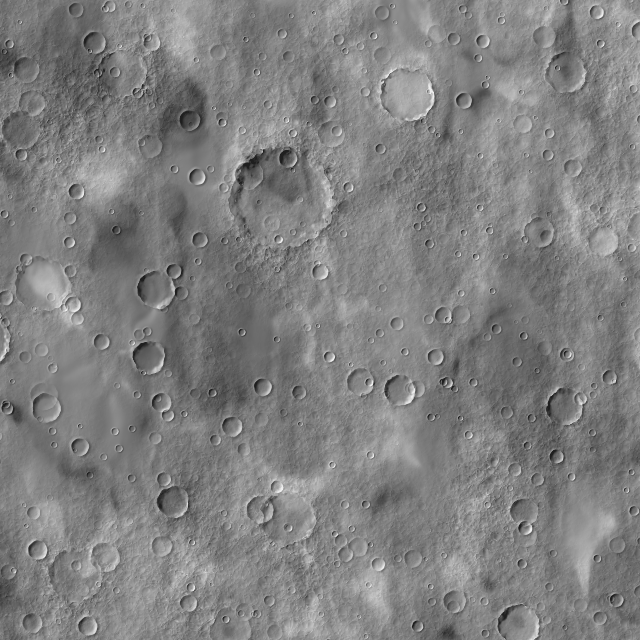
Give the GLSL for this texture, as a three.js fragment shader.

```glsl
varying vec2 vUv;

#define LIGHT_DIR vec2(-0.88, 0.47)
#define BASE_TONE 0.505
#define ALBEDO_GAIN 1.3
#define RELIEF_GAIN 0.028
#define CRATER_GAIN 0.30
#define CRATER_LAYERS 4
#define COARSEST_GRID 6.0
#define LAYER_STEP 1.9
#define EDGE_WIDTH 0.0009
#define BASIN_CENTER vec2(0.44, 0.69)
#define BASIN_RADIUS 0.08

vec3 hash3(vec2 cell) {
  vec3 h = fract(cell.xyx * vec3(0.1031, 0.1030, 0.0973));
  h += dot(h, h.yxz + 33.33);
  return fract((h.xxy + h.yzz) * h.zyx);
}

// Smooth cellular noise: xy holds the gradient, z the value
vec3 cellNoise(vec2 p) {
  vec2 cell = floor(p);
  vec3 sum = vec3(0.0);
  for (int y = -1; y <= 1; y++) {
    for (int x = -1; x <= 1; x++) {
      vec2 id = cell + vec2(float(x), float(y));
      vec3 rnd = hash3(id + 71.0);
      vec2 offset = p - id - rnd.xy;
      float k = max(0.0, 1.0 - dot(offset, offset));
      float weight = rnd.z * 2.0 - 1.0;
      sum += weight * k * k * k * vec3(-8.0 * offset, k);
    }
  }
  return sum;
}

// Dust cover: broad clouds, wisps and streaks blown along the vertical
float albedo(vec2 p) {
  vec2 bent = p + 0.016 * cellNoise(p * 9.0 + 3.0).xy;
  bent += 0.006 * cellNoise(p * 24.0 + 5.0).xy;
  float clouds = cellNoise(bent * 4.3 + 11.0).z;
  float patches = cellNoise(bent * vec2(12.0, 8.0) + 23.0).z;
  float wisps = cellNoise(bent * vec2(30.0, 19.0) + 37.0).z;
  float shreds = cellNoise(bent * vec2(68.0, 42.0) + 43.0).z;
  float streaks = cellNoise(vec2(p.x * 30.0 + 0.8 * p.y, p.y * 4.0) + 51.0).z;
  float threads = cellNoise(vec2(p.x * 80.0 - 2.0 * p.y, p.y * 8.0) + 67.0).z;
  float tone = 0.058 * clouds + 0.060 * patches + 0.045 * wisps + 0.026 * shreds;
  tone += 0.048 * streaks + 0.022 * threads;
  float bright = smoothstep(0.2, 0.8, 0.7 * patches + 0.5 * wisps + 0.2 * shreds);
  float dark = smoothstep(0.25, 0.85, 0.4 * clouds - 0.6 * patches - 0.5 * wisps);
  return tone + 0.06 * bright - 0.10 * dark;
}

// Hummocky ground lit from the side
float relief(vec2 p) {
  vec2 slope = vec2(0.0);
  float scale = 52.0;
  float gain = 0.55;
  for (int i = 0; i < 4; i++) {
    vec3 n = cellNoise(p * scale + 0.35 * slope + 9.0 * float(i));
    slope += gain * n.xy;
    scale *= 1.85;
    gain *= 1.22;
  }
  return dot(slope, LIGHT_DIR) * RELIEF_GAIN;
}

// One crater: x is its change of tone, y its smooth floor less its rough apron
vec2 crater(vec2 offset, float radius, vec3 rnd, vec2 jag) {
  float large = smoothstep(0.005, 0.04, radius);
  vec2 q = offset / radius + 0.045 * large * jag;
  float d = length(q);
  vec2 outward = q / max(d, 0.001);
  float angle = atan(q.y, q.x + 0.00001);
  float phase = rnd.x * 40.0;
  d += 0.022 * sin(3.0 * angle + phase) + 0.014 * sin(7.0 * angle + phase * 1.7);
  d += 0.012 * large * sin(19.0 * angle + phase * 2.3);

  float soft = max(0.035, EDGE_WIDTH / radius);
  float outside = smoothstep(1.0 - soft, 1.0 + soft, d);
  float wall = smoothstep(mix(0.3, 0.76, large), 0.97, d) * (1.0 - outside);
  float flank = outside * (1.0 - smoothstep(1.0, mix(1.4, 1.18, large) + soft, d));
  float inside = 1.0 - smoothstep(0.85, 1.0, d);
  float apron = large * outside * (1.0 - smoothstep(1.05, 1.7, d));

  float freshness = mix(0.25, 1.2, rnd.y);
  float lit = -dot(outward, LIGHT_DIR) + 0.25 * large * jag.x;
  float tone = CRATER_GAIN * freshness * lit * (wall - 0.6 * flank);
  tone += inside * (0.10 * (rnd.z - 0.55) - 0.06 * freshness * dot(q, LIGHT_DIR));
  float spot = 1.0 - smoothstep(0.08, 0.5, length(q - 0.4 * (rnd.xy - 0.5)));
  tone -= 0.13 * spot * step(0.65, rnd.z) * large;
  return vec2(tone, inside - apron);
}

// Scattered craters on ever finer grids
vec2 craterField(vec2 p, vec2 jag) {
  vec2 total = vec2(0.0);
  float grid = COARSEST_GRID;
  for (int layer = 0; layer < CRATER_LAYERS; layer++) {
    float level = float(layer);
    float chance = 0.50 * pow(0.70, level);
    vec2 cell = floor(p * grid);
    for (int y = -1; y <= 1; y++) {
      for (int x = -1; x <= 1; x++) {
        vec2 id = cell + vec2(float(x), float(y));
        vec3 place = hash3(id + 131.0 * (level + 1.0));
        vec3 look = hash3(id + 57.0 * (level + 3.0));
        vec2 offset = p - (id + 0.1 + 0.8 * place.xy) / grid;
        float radius = mix(0.12, 0.27, look.x) / grid;
        if (place.z < chance && length(offset) < 1.9 * radius) {
          total += crater(offset, radius, look, jag);
        }
      }
    }
    grid *= LAYER_STEP;
  }
  return total;
}

void main() {
  vec2 p = vUv;
  vec2 jag = cellNoise(p * 85.0).xy + 0.6 * cellNoise(p * 190.0 + 7.0).xy;
  vec2 craters = craterField(p, jag);
  craters += crater(p - BASIN_CENTER, BASIN_RADIUS, vec3(0.3, 0.45, 0.5), jag);

  float roughness = 0.85 + 0.9 * cellNoise(p * vec2(9.0, 6.0) + 83.0).z;
  roughness *= 1.0 - 0.45 * clamp(craters.y, -1.0, 1.0);
  float tone = BASE_TONE + ALBEDO_GAIN * albedo(p) + roughness * relief(p) + craters.x;
  gl_FragColor = vec4(vec3(clamp(tone, 0.12, 0.93)), 1.0);
}
```
